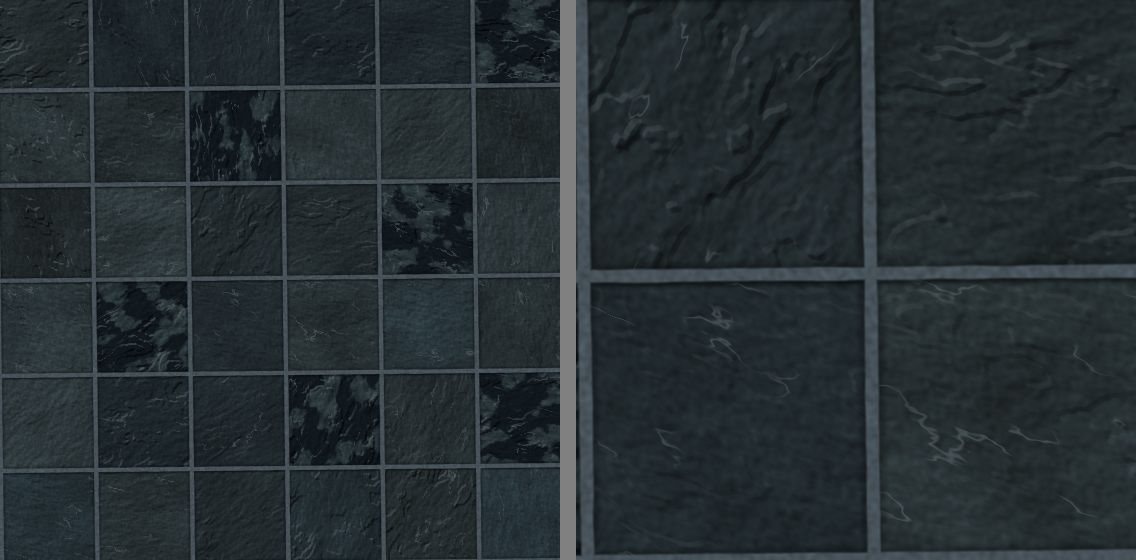
Left: the whole. Right: its middle third, enlarged.
Give the GLSL for this texture, as a WebGL 2 fragment shader.

```glsl
#version 300 es
precision highp float;
// Dark slate tiles, six by six, on a slightly rotated grid with pale blue-grey grout.
// Each cell gets a hashed tone, grain direction and roughness; cleft ledges are
// terraced gradient noise lit from one side, and some tiles are strongly mottled.
uniform vec2 u_resolution;
out vec4 outColor;

const vec2  TILE        = vec2(0.1705, 0.1698);   // grid pitch
const vec2  GRID_SHIFT  = vec2(-0.0035, 0.0109);
const vec2  GRID_SKEW   = vec2(0.0125, -0.0105);
const float GROUT_HALF  = 0.0039;
const float EDGE_SHADE  = 0.006;
const vec2  LIGHT_STEP  = vec2(-0.016, 0.018);    // in tile units
const float LEDGES      = 2.6;
const vec3  SLATE       = vec3(0.160, 0.198, 0.208);
const vec3  SLATE_BLUE  = vec3(0.135, 0.180, 0.202);
const vec3  DEEP        = vec3(0.062, 0.092, 0.115);
const vec3  MINERAL     = vec3(0.205, 0.262, 0.275);
const vec3  HIGHLIGHT   = vec3(0.360, 0.405, 0.420);
const vec3  GROUT       = vec3(0.278, 0.322, 0.352);

vec2 hash2(vec2 p) {
  vec3 q = fract(p.xyx * vec3(0.1031, 0.1030, 0.0973));
  q += dot(q, q.yzx + 33.33);
  return fract((q.xx + q.yz) * q.zy);
}

float corner(vec2 cell, vec2 f, vec2 o) {
  return dot(hash2(cell + o) * 2.0 - 1.0, f - o);
}

float gradientNoise(vec2 p) {
  vec2 i = floor(p), f = p - i;
  vec2 u = f * f * f * (f * (f * 6.0 - 15.0) + 10.0);
  float low  = mix(corner(i, f, vec2(0, 0)), corner(i, f, vec2(1, 0)), u.x);
  float high = mix(corner(i, f, vec2(0, 1)), corner(i, f, vec2(1, 1)), u.x);
  return 1.4 * mix(low, high, u.y);
}

float fbm(vec2 p) {
  float sum = 0.0, amp = 1.0;
  for (int i = 0; i < 5; i++) {
    sum += amp * gradientNoise(p);
    p = mat2(1.6, 1.2, -1.2, 1.6) * p + 7.3;
    amp *= 0.5;
  }
  return sum;
}

// Tile-local point turned to the grain direction of its cell
vec2 grainSpace(vec2 local, vec2 cell) {
  vec2 rnd = hash2(cell + 41.0);
  float a = 6.2832 * rnd.x, c = cos(a), s = sin(a);
  return mat2(c, s, -s, c) * (local - 0.5) * vec2(1.7, 3.0) + 60.0 * rnd + 90.0;
}

// Layered stone: flat shelves joined by steep, broken ledges
float cleftHeight(vec2 q) {
  float h = LEDGES * fbm(q) + 20.0;
  return floor(h) + smoothstep(0.84, 1.0, fract(h));
}

// Diagonal run of mottled tiles, plus one extra at the right side
float mottledTile(vec2 cell) {
  bool run = mod(cell.x + 2.0 * cell.y, 5.0) < 0.5 && min(cell.x, cell.y) > 0.5;
  return run || cell == vec2(5, 1) ? 1.0 : 0.0;
}

vec3 slate(vec2 uv, vec2 local, vec2 cell) {
  vec2 rnd = hash2(cell + 17.0), kind = hash2(cell + 73.0);
  float mottled = mottledTile(cell);
  vec2 q = grainSpace(local, cell);
  vec2 qLit = grainSpace(local + LIGHT_STEP, cell);

  // Tone of the tile, with cloudy patches
  float cloud = fbm(q * 0.8 + 31.0);
  vec3 color = mix(SLATE, SLATE_BLUE, smoothstep(0.45, 0.9, rnd.y));
  color *= mix(0.76, 1.12, rnd.x) * (1.0 + 0.20 * cloud);

  // Pale mineral patches over dark stone
  float patches = fbm(q * vec2(1.5, 1.2) + 13.0);
  float mineral = smoothstep(-0.02, 0.20, patches) * (0.65 + 0.5 * gradientNoise(q * 4.0));
  color = mix(color, mix(DEEP, MINERAL, clamp(mineral, 0.0, 1.0)), mottled);

  // Ledges and fine pitting, lit from the upper left
  float rough = max(mix(0.25, 1.0, kind.x * kind.x), mottled);
  float where = smoothstep(-0.25, 0.3, gradientNoise(q * 1.3 + 5.0));
  float ledge = clamp(cleftHeight(q) - cleftHeight(qLit), -1.0, 1.0) * rough * where;
  float pits = fbm(q * 5.0) - fbm(qLit * 5.0);
  color *= 1.0 + 0.24 * pits - 0.55 * max(-ledge, 0.0);
  color = mix(color, HIGHLIGHT, 0.52 * max(ledge, 0.0));

  // Thin broken scratches on some tiles
  float vein = 1.0 - smoothstep(0.0, 0.045, abs(fbm(q * vec2(0.9, 1.3) + 47.0)));
  vein *= smoothstep(0.05, 0.4, gradientNoise(q * 2.1 + 3.0)) * step(0.4, kind.y);
  color = mix(color, HIGHLIGHT, 0.55 * vein);

  return color * (1.0 + 0.16 * gradientNoise(uv * 210.0));
}

void main() {
  vec2 uv = gl_FragCoord.xy / u_resolution;
  float aa = max(0.0011, 0.75 / min(u_resolution.x, u_resolution.y));

  // Skewed grid
  vec2 grid = (uv + GRID_SKEW * uv.yx + GRID_SHIFT) / TILE;
  vec2 cell = floor(grid), local = grid - cell;
  vec2 edge = min(local, 1.0 - local) * TILE;
  float dist = min(edge.x, edge.y) + 0.0006 * gradientNoise(uv * 45.0);

  // Stone, darker at its rim and most of all under the upper joint
  vec3 color = slate(uv, local, cell);
  float rim = 1.0 - smoothstep(GROUT_HALF, GROUT_HALF + EDGE_SHADE, dist);
  float upper = 1.0 - smoothstep(0.004, 0.008, (1.0 - local.y) * TILE.y);
  color *= 1.0 - 0.28 * rim - 0.25 * upper;

  // Sandy grout
  float sand = gradientNoise(uv * 230.0) + 0.6 * gradientNoise(uv * 90.0);
  vec3 joint = GROUT * (1.0 + 0.17 * sand);
  color = mix(joint, color, smoothstep(GROUT_HALF - aa, GROUT_HALF + aa, dist));

  outColor = vec4(color, 1.0);
}
```
